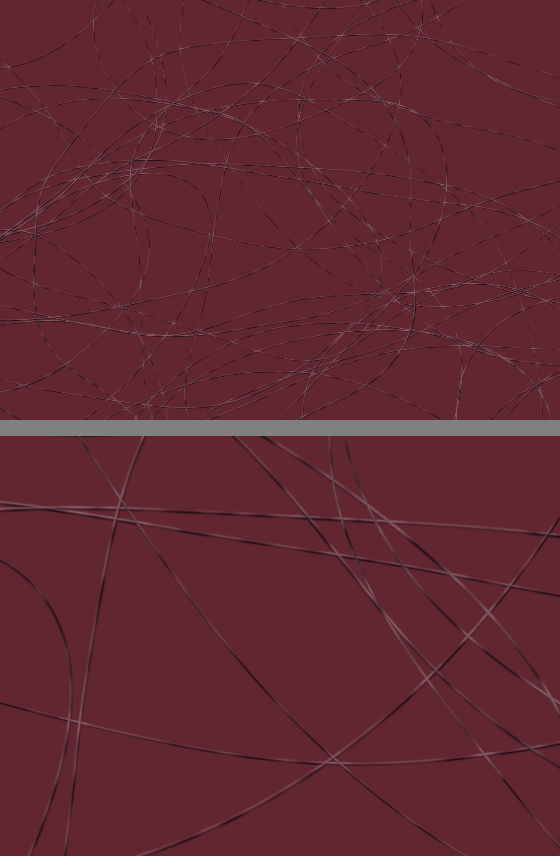
Top, the full canvas; bottom, a detail of the centre.
A WebGL 2 fragment shader for this texture:

```glsl
#version 300 es
precision highp float;
// Fine embossed hairlines: tangled, looping curves scratched over a flat maroon ground.

uniform vec2 u_resolution;
out vec4 fragColor;

const int CURVE_COUNT = 42;
const float HAIR_WIDTH = 0.0010;
const vec3 GROUND = vec3(0.380, 0.150, 0.190);
const vec3 SHADOW = vec3(0.085, 0.030, 0.065);
const vec3 GLINT = vec3(0.760, 0.680, 0.700);
const vec2 LIGHT_DIR = vec2(-0.37, 0.93);

float hash11(float n) {
    n = fract(n * 0.1031);
    n *= n + 33.33;
    n *= n + n;
    return fract(n);
}

vec2 hash22(vec2 p) {
    vec3 q = fract(p.xyx * vec3(0.1031, 0.1030, 0.0973));
    q += dot(q, q.yzx + 33.33);
    return fract((q.xx + q.yz) * q.zy);
}

float cornerSlope(vec2 cell, vec2 offset) {
    return dot(hash22(cell) * 2.0 - 1.0, offset);
}

// Gradient noise, roughly -0.7 to 0.7
float gradientNoise(vec2 p) {
    vec2 i = floor(p);
    vec2 f = fract(p);
    vec2 u = f * f * f * (f * (f * 6.0 - 15.0) + 10.0);
    vec2 e = vec2(0.0, 1.0);
    float low = mix(cornerSlope(i, f), cornerSlope(i + e.yx, f - e.yx), u.x);
    float high = mix(cornerSlope(i + e.xy, f - e.xy), cornerSlope(i + e.yy, f - e.yy), u.x);
    return mix(low, high, u.y);
}

mat2 rotation(float angle) {
    float c = cos(angle);
    float s = sin(angle);
    return mat2(c, -s, s, c);
}

float bell(float x) {
    return exp(-x * x);
}

// Wobbly ellipse: xy = outward normal, z = signed distance
vec3 loopField(vec2 p, vec2 center, vec2 radii, float angle, float wobble) {
    mat2 turn = rotation(angle);
    vec2 q = turn * (p - center);
    float reach = max(length(q / radii), 0.001);
    vec2 slope = q / (radii * radii * reach);
    float steepness = max(length(slope), 0.001);
    return vec3((slope / steepness) * turn, (reach - 1.0 + wobble) / steepness);
}

// Centers spread evenly; every sixth curve shadows its neighbour as a loose bundle
vec3 hairField(vec2 p, float aspect, int index) {
    float id = float(index);
    float source = index % 6 == 5 ? id - 1.0 : id;
    float seed = source * 7.31 + 2.7;
    vec2 spread = fract(source * vec2(0.7549, 0.5698) + 0.37);
    vec2 center = mix(vec2(-0.35), vec2(aspect, 1.0) + 0.35, spread);
    float major = mix(0.35, 1.25, hash11(seed + 211.7));
    float minor = major * mix(0.40, 0.95, hash11(seed + 307.9));
    float angle = mix(-0.45, 0.95, hash11(seed + 419.1));
    float wobble = 0.25 * gradientNoise(p * 1.8 + vec2(id * 13.7, id * 5.3));
    return loopField(p, center, vec2(major, minor), angle, wobble);
}

void main() {
    vec2 p = gl_FragCoord.xy / u_resolution.y;
    float aspect = u_resolution.x / u_resolution.y;
    float width = max(HAIR_WIDTH, 0.46 / u_resolution.y);

    // Dark and bright flanks of each hair, and a halo that peaks at crossings
    float dark = 0.0;
    float bright = 0.0;
    float halo = 0.0;
    for (int i = 0; i < CURVE_COUNT; i++) {
        vec3 hair = hairField(p, aspect, i);
        float tilt = dot(hair.xy, LIGHT_DIR) * 0.9;
        float across = hair.z / width;
        dark = max(dark, bell(across + tilt));
        bright = max(bright, bell(across - tilt));
        halo += bell(hair.z / 0.008);
    }

    // Dashes break the hairs into lit and shaded stretches
    float dash = smoothstep(-0.25, 0.25, gradientNoise(p * 38.0));
    float crossing = smoothstep(1.05, 1.8, halo);
    float shade = dark * mix(0.24, 0.80, dash);
    float glint = bright * (mix(0.22, 0.03, dash) + 0.20 * crossing);

    vec3 color = mix(GROUND, SHADOW, shade);
    color = mix(color, GLINT, clamp(glint, 0.0, 1.0));
    fragColor = vec4(color, 1.0);
}
```
